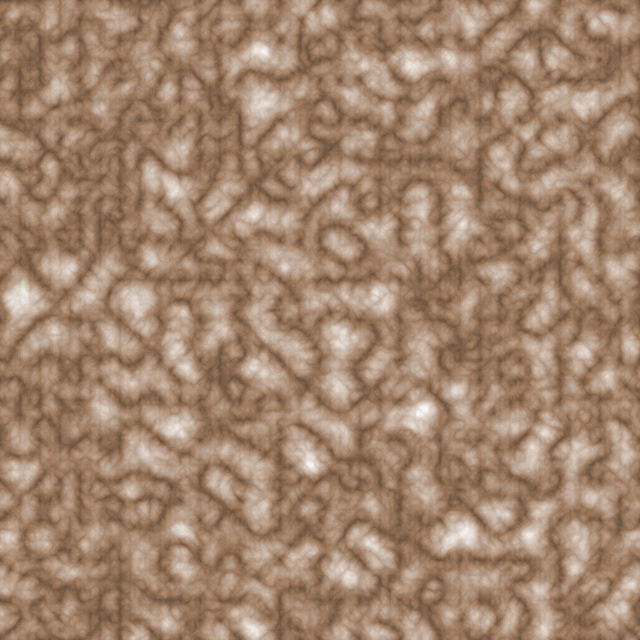
Write a WebGL 2 fragment shader that draws this texture.

```glsl
#version 300 es
precision highp float;
// Brown suede-like turbulence: folded gradient noise with dark creases and pale puffs.

uniform vec2 u_resolution;
out vec4 fragColor;

const float CELLS = 16.0;          // lattice cells across the canvas, first octave
const int OCTAVES = 5;
const float GAIN = 0.5;            // amplitude ratio between octaves
const float CREASE = 0.015;        // rounding of the folds
const float DIAGONAL_SHARE = 0.38; // gradients along the diagonals
const float LEVEL_SHARE = 0.38;    // gradients along x, the rest run along y
const float BROWN_LEVEL = 0.32;    // turbulence value of the middle tone
const float WHITE_LEVEL = 1.20;    // turbulence value of pure white
const vec3 DARK = vec3(0.38, 0.29, 0.22);
const vec3 BROWN = vec3(0.61, 0.47, 0.36);
const vec3 WHITE = vec3(1.0);

// Integer hash of a lattice cell and a seed.
uint hash(ivec2 cell, int seed) {
    uint h = uint(cell.x) * 1597u + uint(cell.y) * 51749u + uint(seed) * 7919u;
    h = h * 747796405u + 289133u;
    h = ((h >> ((h >> 28u) + 4u)) ^ h) * 277803737u;
    h = (h >> 22u) ^ h;
    h *= 74779u;
    return h ^ (h >> 15u);
}

// One of eight directions, along an axis or a diagonal.
vec2 gradient(ivec2 cell, int seed) {
    uint h = hash(cell, seed);
    vec2 signs = vec2(h & 1u, (h >> 1u) & 1u) * 2.0 - 1.0;
    float pick = float((h >> 8u) & 1023u) / 1024.0;
    if (pick < DIAGONAL_SHARE) return signs;
    return pick < DIAGONAL_SHARE + LEVEL_SHARE ? vec2(signs.x, 0.0) : vec2(0.0, signs.y);
}

float corner(ivec2 cell, ivec2 offset, vec2 f, int seed) {
    return dot(gradient(cell + offset, seed), f - vec2(offset));
}

float gradientNoise(vec2 p, int seed) {
    ivec2 cell = ivec2(floor(p));
    vec2 f = fract(p);
    vec2 fade = f * f * f * (f * (f * 6.0 - 15.0) + 10.0);
    float bottom = mix(corner(cell, ivec2(0, 0), f, seed),
                       corner(cell, ivec2(1, 0), f, seed), fade.x);
    float top = mix(corner(cell, ivec2(0, 1), f, seed),
                    corner(cell, ivec2(1, 1), f, seed), fade.x);
    return mix(bottom, top, fade.y);
}

// Sum of folded octaves; each fold leaves a dark crease.
float turbulence(vec2 p) {
    float sum = 0.0;
    float amplitude = 1.0;
    for (int i = 0; i < OCTAVES; i++) {
        float n = gradientNoise(p, i + 1);
        sum += amplitude * sqrt(n * n + CREASE * CREASE);
        p *= 2.0;
        amplitude *= GAIN;
    }
    return sum;
}

// Dark to brown to white.
vec3 ramp(float t) {
    vec3 shade = mix(DARK, BROWN, clamp(t / BROWN_LEVEL, 0.0, 1.0));
    float light = (t - BROWN_LEVEL) / (WHITE_LEVEL - BROWN_LEVEL);
    return mix(shade, WHITE, clamp(light, 0.0, 1.0));
}

void main() {
    vec2 uv = gl_FragCoord.xy / u_resolution.y;
    fragColor = vec4(ramp(turbulence(uv * CELLS)), 1.0);
}
```
